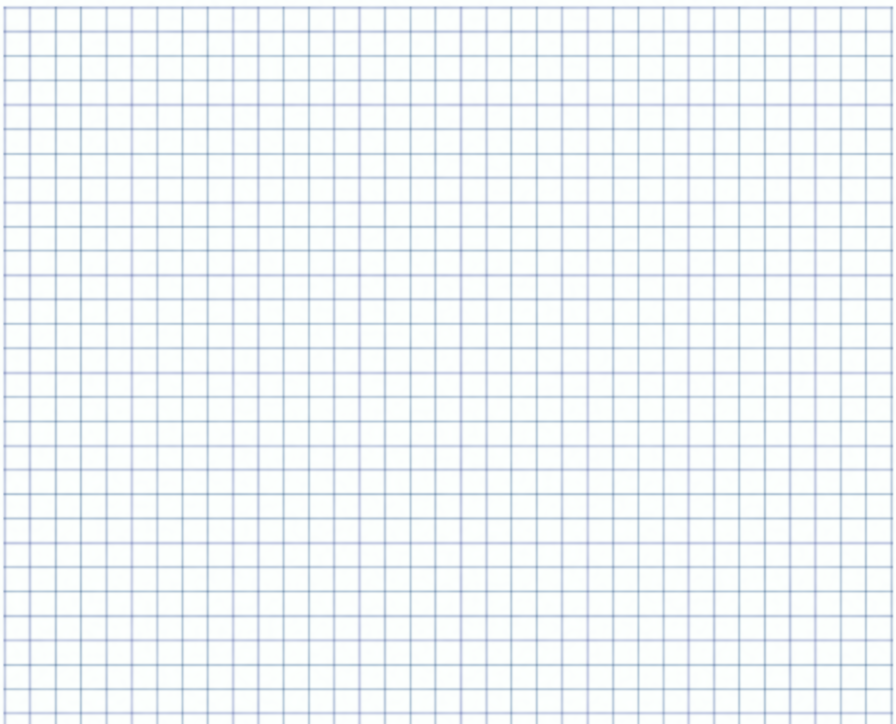
Give the GLSL for this pattern, as a WebGL 2 fragment shader.

```glsl
#version 300 es
precision highp float;
// Draws a sheet of squared paper: 35 columns of soft, thin blue lines with open margins.

uniform vec2 u_resolution;
out vec4 fragColor;

const float TAU = 6.2831853;
const vec2 LAST_LINE = vec2(35.0, 29.0);       // index of last vertical, horizontal
const vec2 ORIGIN = vec2(0.0056, 0.9895);      // top left corner of the grid
const vec2 PITCH = vec2(0.02827, 0.03362);     // cell size as a share of the canvas
const float LINE_SIGMA = 0.0013;               // line softness, in canvas heights

const vec3 PAPER = vec3(0.988, 0.999, 0.993);
const vec3 SKY_INK = vec3(0.745, 0.805, 0.865);
const vec3 LAVENDER_INK = vec3(0.765, 0.785, 0.890);

float hash(float n) {
    return fract(sin(n * 12.9898 + 4.137) * 43758.545);
}

vec2 gradient(vec2 cell) {
    float angle = TAU * hash(cell.x + 57.0 * cell.y);
    return vec2(cos(angle), sin(angle));
}

float gradientNoise(vec2 p) {
    vec2 i = floor(p);
    vec2 f = p - i;
    vec2 w = f * f * f * (f * (f * 6.0 - 15.0) + 10.0);
    vec2 e = vec2(0.0, 1.0);
    float a = dot(gradient(i), f);
    float b = dot(gradient(i + e.yx), f - e.yx);
    float c = dot(gradient(i + e.xy), f - e.xy);
    float d = dot(gradient(i + e.yy), f - e.yy);
    return mix(mix(a, b, w.x), mix(c, d, w.x), w.y);
}

// Soft line profile, widened by the pixel size while keeping its total ink.
float softLine(float dist, float sigma, float pixel) {
    float wide = sqrt(sigma * sigma + 0.08 * pixel * pixel);
    return sigma / wide * exp(-0.5 * dist * dist / (wide * wide));
}

// Coverage of the span from lo to hi with smooth ends.
float span(float x, float lo, float hi, float blur) {
    return smoothstep(lo - blur, lo + blur, x) * (1.0 - smoothstep(hi - blur, hi + blur, x));
}

// Light passed by the nearest ruled line; along is the position on that line.
vec3 ruledLine(float coord, float along, float last, float cellSize,
               float pixel, float beatLength, float seed) {
    float index = clamp(floor(coord + 0.5), 0.0, last);
    float jitter = 0.035 * (hash(index + seed) - 0.5);
    float dist = (coord - index - jitter) * cellSize;

    // A slow beat between lines makes some of them broader and more violet.
    float beat = 0.5 + 0.5 * cos(TAU * (index - 0.5) / beatLength);
    float sigma = LINE_SIGMA * mix(0.95, 1.22, beat);
    float strength = mix(1.08, 0.9, beat) + 0.14 * (hash(index + seed + 71.0) - 0.5);
    strength *= 1.0 + 0.12 * gradientNoise(vec2(along * 1.7, index * 3.37 + seed));

    vec3 ink = mix(SKY_INK, LAVENDER_INK, beat * beat);
    return mix(vec3(1.0), ink, strength * softLine(dist, sigma, pixel));
}

void main() {
    vec2 uv = gl_FragCoord.xy / u_resolution;
    float aspect = u_resolution.x / u_resolution.y;
    float pixel = 1.0 / u_resolution.y;

    // Grid coordinates: columns to the right, rows downwards.
    vec2 grid = vec2(uv.x - ORIGIN.x, ORIGIN.y - uv.y) / PITCH;
    vec2 cellSize = PITCH * vec2(aspect, 1.0);

    vec3 vertical = ruledLine(grid.x, grid.y, LAST_LINE.x, cellSize.x, pixel, 4.45, 3.0);
    vec3 horizontal = ruledLine(grid.y, grid.x, LAST_LINE.y, cellSize.y, pixel, 3.6, 131.0);

    // Lines stop at the frame; verticals run off the lower edge.
    float inRows = span(grid.y, -0.04, LAST_LINE.y + 2.0, 0.05);
    float inColumns = span(grid.x, -0.06, LAST_LINE.x + 0.06, 0.05);
    vec3 color = PAPER * mix(vec3(1.0), vertical, inRows);
    color *= mix(vec3(1.0), horizontal, inColumns);

    // Faint paper grain.
    color += 0.006 * gradientNoise(grid * 3.1 + 40.0);
    fragColor = vec4(clamp(color, 0.0, 1.0), 1.0);
}
```
